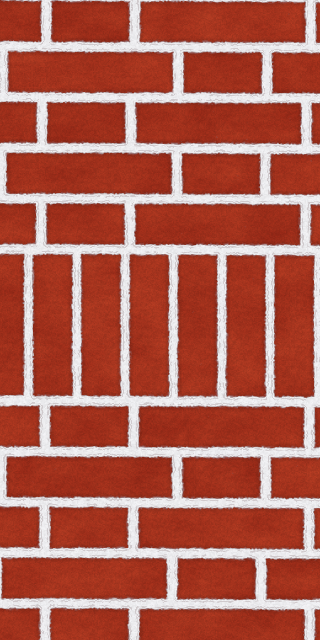
Write a WebGL 2 fragment shader that draws this texture.

```glsl
#version 300 es
precision highp float;
// Red brick wall: staggered courses with pale raised joints and one upright course.

#define COURSE_PITCH 15.82
#define COURSE_HALF 6.25
#define LONG_WIDTH 51.4
#define SHORT_WIDTH 24.2
#define JOINT 3.5
#define UPRIGHT_TOP 79.7
#define UPRIGHT_BOTTOM 123.7
#define UPRIGHT_PITCH 15.1
#define UPRIGHT_WIDTH 12.1
#define EDGE_WOBBLE 0.55
#define GRAIN 0.20

uniform vec2 u_resolution;
out vec4 fragColor;

const vec3 BRICK_LIGHT = vec3(0.68, 0.225, 0.13);
const vec3 BRICK_DARK  = vec3(0.57, 0.15, 0.085);
const vec3 BRICK_DUST  = vec3(0.58, 0.30, 0.28);
const vec3 MORTAR      = vec3(0.925, 0.925, 0.935);
const vec3 MORTAR_GREY = vec3(0.78, 0.75, 0.76);
const vec3 EDGE_SHADOW = vec3(0.56, 0.43, 0.44);

// Where the long brick begins in each course, as a percentage of the width
const float COURSE_START[11] = float[11](
    43.9, 2.6, 42.6, 2.1, 42.3, 0.0, 43.5, 2.2, 43.4, 0.7, 43.6);

float hash(vec2 p) {
    return fract(sin(dot(p, vec2(12.9898, 78.233))) * 43758.5);
}

float noise(vec2 p) {
    vec2 i = floor(p), f = fract(p);
    f = f * f * (3.0 - 2.0 * f);
    return mix(mix(hash(i), hash(i + vec2(1, 0)), f.x),
               mix(hash(i + vec2(0, 1)), hash(i + vec2(1, 1)), f.x), f.y);
}

float fbm(vec2 p) {
    float sum = 0.0, amp = 0.5;
    for (int i = 0; i < 4; i++) {
        sum += amp * noise(p);
        p = p * 2.03 + 17.3;
        amp *= 0.5;
    }
    return sum / 0.9375;
}

float boxDistance(vec2 p, vec2 halfSize) {
    vec2 q = abs(p) - halfSize;
    return length(max(q, 0.0)) + min(max(q.x, q.y), 0.0);
}

// Finds the brick around p: offset from its centre, half size and identity
void findBrick(vec2 p, out vec2 offset, out vec2 halfSize, out vec2 id) {
    float upperEnd = UPRIGHT_TOP - 0.5 * JOINT;
    float lowerStart = UPRIGHT_BOTTOM + 0.5 * JOINT;
    if (p.y > upperEnd && p.y < lowerStart) {
        float gap = UPRIGHT_PITCH - UPRIGHT_WIDTH;
        float x = p.x - 10.4 + 0.5 * gap;
        offset.x = mod(x, UPRIGHT_PITCH) - 0.5 * UPRIGHT_PITCH;
        offset.y = p.y - 0.5 * (UPRIGHT_TOP + UPRIGHT_BOTTOM);
        halfSize = 0.5 * vec2(UPRIGHT_WIDTH, UPRIGHT_BOTTOM - UPRIGHT_TOP);
        id = vec2(floor(x / UPRIGHT_PITCH), 5.0);
        return;
    }
    bool lower = p.y >= lowerStart;
    float y = lower ? p.y - lowerStart : p.y + 1.1;
    float row = floor(y / COURSE_PITCH);
    int course = clamp(int(row) + (lower ? 6 : 0), 0, 10);
    float period = LONG_WIDTH + SHORT_WIDTH + 2.0 * JOINT;
    float x = p.x - COURSE_START[course] + 0.5 * JOINT;
    float along = mod(x, period);
    bool isLong = along < LONG_WIDTH + JOINT;
    float width = isLong ? LONG_WIDTH : SHORT_WIDTH;
    float left = isLong ? 0.0 : LONG_WIDTH + JOINT;
    offset = vec2(along - left - 0.5 * (width + JOINT), y - (row + 0.5) * COURSE_PITCH);
    halfSize = vec2(0.5 * width, COURSE_HALF);
    id = vec2(2.0 * floor(x / period) + (isLong ? 0.0 : 1.0), float(course));
}

void main() {
    // Percent of the width, y measured downward, courses tilted very slightly
    vec2 p = gl_FragCoord.xy / u_resolution * vec2(100.0, 200.0);
    p.y = 200.0 - p.y;
    float pixel = 100.0 / u_resolution.x;
    vec2 offset, halfSize, id;
    findBrick(p - vec2(0.0, 0.004 * (p.x - 50.0)), offset, halfSize, id);

    float wobble = 0.6 * (noise(p * 0.45) - 0.5) + 0.7 * (noise(p * 1.9) - 0.5);
    float d = boxDistance(offset, halfSize - 0.15) - 0.15 + EDGE_WOBBLE * wobble;
    float fine = noise(p * 2.6);
    float patches = fbm(p * vec2(0.11, 0.16) + id * 7.1);

    // Brick face: broad stains, horizontal streaks, sandy grain, pale flecks
    float upright = id.y == 5.0 ? 0.10 : 0.0;
    float tone = 0.56 + upright + 0.22 * (hash(id + 3.7) - 0.5) + 0.9 * (patches - 0.5);
    tone += 0.25 * (noise(p * vec2(0.35, 1.3)) - 0.5);
    vec3 brick = mix(BRICK_DARK, BRICK_LIGHT, clamp(tone, 0.0, 1.1));
    brick *= 1.0 + GRAIN * (0.6 * fine + 0.4 * noise(p * 4.7) - 0.5);
    brick *= 1.0 - 0.12 * smoothstep(-1.6, 0.0, d);
    float dust = smoothstep(-0.65, 0.0, d) * smoothstep(0.35, 0.75, noise(p * 1.5 + 9.0));
    dust += 0.5 * smoothstep(0.93, 1.0, noise(p * 1.6 + 40.0));
    brick = mix(brick, BRICK_DUST, clamp(dust, 0.0, 0.85));

    // Joint: pale ridge, thin tooled line, broken shadow along the brick
    vec3 joint = MORTAR * (1.0 + 0.07 * (fine - 0.5));
    float tooled = 1.0 - smoothstep(0.1, 0.3, abs(d - 0.85 + 0.25 * wobble));
    joint = mix(joint, MORTAR_GREY, 0.75 * tooled * smoothstep(0.25, 0.6, noise(p * 0.8 + 5.0)));
    float shadow = (1.0 - smoothstep(0.05, 0.5, d)) * (0.45 + 0.6 * noise(p * 1.3 + 21.0));
    joint = mix(joint, EDGE_SHADOW, clamp(shadow, 0.0, 1.0));

    float face = 1.0 - smoothstep(-0.6 * pixel, 0.6 * pixel, d);
    fragColor = vec4(mix(joint, brick, face), 1.0);
}
```
